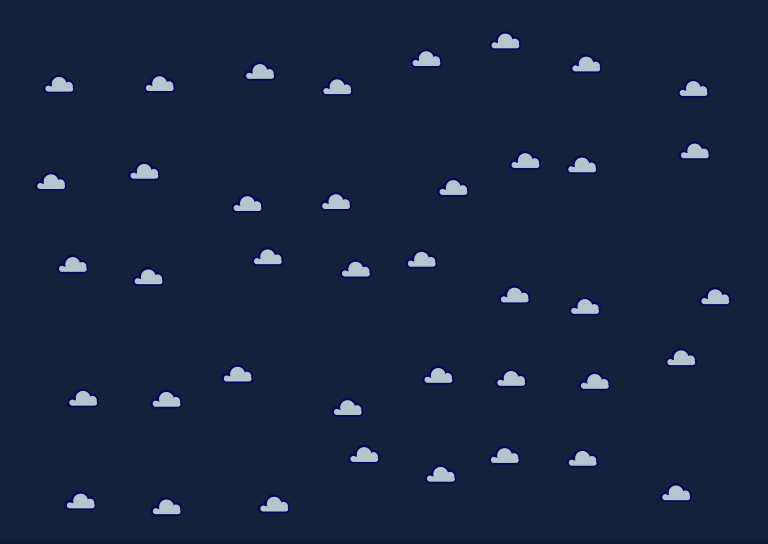
Reproduce this pattern procedurally as a WebGL 1 fragment shader.

```glsl
precision highp float;
// Small pale clouds with blue rims scattered over a dark night sky.

uniform vec2 u_resolution;

float hash(vec2 p) {
  return fract(sin(dot(p, vec2(127.1, 311.7))) * 43758.5453);
}

float circle(vec2 p, vec2 center, float radius) {
  return length(p - center) - radius;
}

float box(vec2 p, vec2 center, vec2 halfSize) {
  vec2 d = abs(p - center) - halfSize;
  return length(max(d, 0.0)) + min(max(d.x, d.y), 0.0);
}

// Flat base, tall dome and a smaller puff on either side.
float cloud(vec2 p) {
  float d = box(p, vec2(0.0, 4.0), vec2(16.0, 4.0));
  d = min(d, circle(p, vec2(0.0, 11.0), 11.0));
  d = min(d, circle(p, vec2(-16.0, 4.5), 4.5));
  d = min(d, circle(p, vec2(14.0, 8.0), 6.5));
  return min(d, circle(p, vec2(17.0, 4.0), 4.0));
}

void main() {
  vec2 uv = gl_FragCoord.xy / u_resolution.y;
  float aspect = u_resolution.x / u_resolution.y;

  vec3 sky = vec3(0.08, 0.13, 0.24);
  vec3 rim = vec3(0.02, 0.03, 0.34);
  vec3 pale = vec3(0.71, 0.77, 0.81);

  // Faint dark strip along the lower edge.
  vec3 color = sky * mix(0.8, 1.0, smoothstep(0.005, 0.009, uv.y));

  // One jittered cloud per cell, kept inside the cell and the margins.
  vec2 grid = vec2(8.0, 5.0);
  vec2 margin = vec2(0.06, 0.03);
  vec2 cellSize = (vec2(aspect, 1.0) - 2.0 * margin) / grid;
  vec2 cell = floor((uv - margin) / cellSize);
  vec2 jitter = vec2(hash(cell + 3.7), hash(cell + 19.3)) - 0.5;
  vec2 center = margin + (cell + 0.5) * cellSize;
  center += jitter * (cellSize - vec2(0.066, 0.054));

  // Cells outside the grid and a few inside stay empty.
  vec2 inside = step(vec2(0.0), cell) * step(cell, grid - 1.0);
  float present = inside.x * inside.y * step(0.05, hash(cell + 41.9));

  // Cloud space: about 813 units span the canvas height.
  vec2 p = (uv - center) * 813.0 + vec2(0.0, 11.0);
  float blur = 0.6 * 813.0 / u_resolution.y;
  float body = cloud(p);
  float halo = cloud(p + vec2(0.4, -0.4));

  color = mix(color, rim, present * (1.0 - smoothstep(1.8, 4.2, halo)));
  color = mix(color, pale, present * (1.0 - smoothstep(-blur, blur, body)));
  gl_FragColor = vec4(color, 1.0);
}
```
